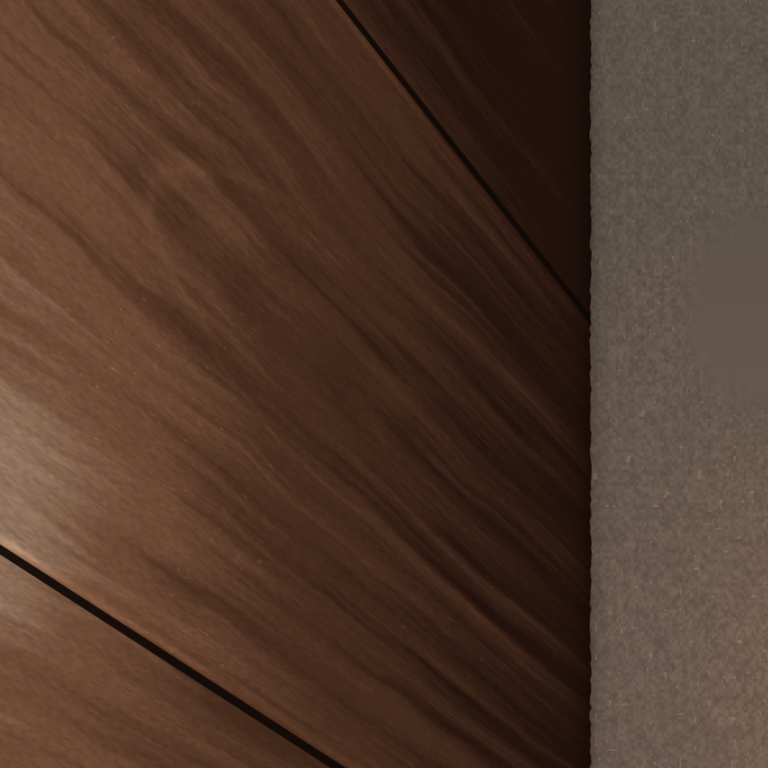
A WebGL 2 fragment shader for this texture:

```glsl
#version 300 es
precision highp float;
// Dark walnut planks running toward a far vanishing point, beside a grainy wall.
// Grain lives in (slope, distance) coordinates about that point, so seams, veins
// and arched growth rings converge together; light falls off from the left.
uniform vec2 u_resolution;
out vec4 fragColor;

const vec2 VANISH = vec2(2.035, -1.03);
const float WALL_X = 0.769;
const float SEAM_LOW = 0.646;
const float SEAM_HIGH = 1.274;
const float ARCH_DISTANCE = 2.59;

float hash(vec2 p) {
  return fract(sin(dot(p, vec2(127.1, 311.7))) * 43758.5453);
}

float noise(vec2 p) {
  vec2 i = floor(p), f = fract(p);
  f = f * f * (3.0 - 2.0 * f);
  return mix(mix(hash(i), hash(i + vec2(1, 0)), f.x),
             mix(hash(i + vec2(0, 1)), hash(i + vec2(1, 1)), f.x), f.y);
}

float fbm(vec2 p) {
  float sum = 0.0, amp = 0.5;
  for (int i = 0; i < 4; i++) {
    sum += amp * noise(p);
    p = p * 2.03 + 17.3;
    amp *= 0.5;
  }
  return sum;
}

float bell(float x, float width) {
  return exp(-x * x / (width * width));
}

// Soft window that is 1 between two distances
float span(float x, float from, float to) {
  return smoothstep(from - 0.04, from + 0.04, x) * (1.0 - smoothstep(to - 0.04, to + 0.04, x));
}

// Signed distance to the ray of a given slope through the vanishing point
float rayDistance(vec2 p, float slope) {
  return (p.y - VANISH.y - slope * (VANISH.x - p.x)) / sqrt(1.0 + slope * slope);
}

vec3 woodRamp(float t) {
  vec3 c = mix(vec3(0.135, 0.070, 0.045), vec3(0.27, 0.168, 0.112), smoothstep(0.0, 0.36, t));
  c = mix(c, vec3(0.42, 0.285, 0.205), smoothstep(0.32, 0.70, t));
  return mix(c, vec3(0.57, 0.455, 0.37), smoothstep(0.68, 1.05, t));
}

// Dark lines and bands of the grain; slope runs across it, along runs down it
float figure(float slope, float along) {
  float wave = fbm(vec2(slope * 9.0, along * 4.0)) - 0.47;
  float g = slope + 0.035 * wave;
  float streaks = fbm(vec2(g * 55.0, along * 2.5)) - 0.47;
  float fine = fbm(vec2(g * 190.0, along * 5.0)) - 0.47;
  float veins = 0.7 * bell(g - 1.095, 0.007) + 0.4 * bell(g - 1.165, 0.008)
              + 0.6 * bell(g - 0.883, 0.006) + 0.5 * bell(g - 0.806, 0.006);
  veins += 0.7 * bell(g - 1.075, 0.022) * span(along, 0.3, 0.62);
  veins += bell(g - 0.914, 0.006) * span(along, 0.61, 0.71);
  veins += bell(g - 1.055, 0.005) * span(along, 0.61, 0.77);
  // Arched growth rings
  float u = g - 0.985;
  float ring = along - 26.0 * u * u + 0.14 * wave;
  float zone = bell(u, 0.11) * span(along, -0.12, 0.5);
  float arches = 0.16 * sin(ring * 42.0) + 0.5 * bell(ring + 0.045, 0.03)
               - 0.35 * bell(ring, 0.014);
  return 0.42 * streaks + 0.22 * fine - 0.13 * veins - 0.17 * zone * arches;
}

vec3 wood(vec2 p, float px) {
  float slope = (p.y - VANISH.y) / (VANISH.x - p.x);
  float along = ARCH_DISTANCE - length(p - VANISH);
  float low = rayDistance(p, SEAM_LOW), high = rayDistance(p, SEAM_HIGH);
  // Light from the left, pooled low on the edge
  float glow = exp(-dot((p - vec2(0.0, 0.36)) / vec2(0.24, 0.2), (p - vec2(0.0, 0.36)) / vec2(0.24, 0.2)));
  float light = 0.72 - 0.88 * p.x + 0.28 * glow;
  light -= 0.10 * smoothstep(0.8, 1.0, p.y) * (1.0 - p.x);
  light -= 0.08 * smoothstep(-0.01, 0.02, high);
  light += figure(slope, along) * (0.75 + 0.3 * light);
  vec3 color = woodRamp(light);
  // Pores and pale flecks drawn out along the grain
  float pores = noise(vec2(slope * 520.0, along * 130.0)) - 0.5;
  float fleck = smoothstep(0.86, 0.98, noise(vec2(slope * 330.0, along * 75.0) + 41.0));
  float patchy = smoothstep(0.4, 0.65, fbm(p * 7.0));
  color *= 1.0 + 0.13 * pores + 0.3 * fleck * patchy;
  // Seams with lit bevels
  color *= 1.0 + 0.25 * bell(low - 0.012, 0.006) + 0.2 * bell(high + 0.008, 0.004);
  float gap = 1.0 - smoothstep(0.0055 - px, 0.0055 + px, abs(low));
  gap = max(gap, 1.0 - smoothstep(0.0035 - px, 0.0035 + px, abs(high)));
  color = mix(color, vec3(0.06, 0.032, 0.022), 0.92 * gap);
  // Contact shade against the wall
  return color * (1.0 - 0.4 * exp((p.x - WALL_X) / 0.018));
}

vec3 wall(vec2 p) {
  vec3 color = mix(vec3(0.41, 0.345, 0.30), vec3(0.365, 0.325, 0.285), smoothstep(0.1, 0.9, p.y));
  color += vec3(0.035, 0.018, 0.008) * smoothstep(0.85, 1.0, p.x) * (1.0 - smoothstep(0.1, 0.6, p.y));
  // Rough plaster, fading to a smooth spot at the right
  float spot = length((p - vec2(1.0, 0.60)) / vec2(0.11, 0.13));
  float rough = smoothstep(0.65, 1.25, spot);
  float grit = noise(p * vec2(300.0, 230.0)) + 0.6 * noise(p * 130.0) - 0.8;
  float glint = smoothstep(0.85, 0.99, noise(p * vec2(210.0, 170.0) + 9.0));
  color *= 1.0 + rough * (0.17 * grit + 0.22 * glint);
  return color * (1.0 - 0.22 * exp((WALL_X - p.x) / 0.012));
}

void main() {
  vec2 p = gl_FragCoord.xy / u_resolution;
  float px = 1.0 / u_resolution.y;
  float edge = WALL_X + 0.003 * (noise(vec2(p.y * 140.0, 3.0)) - 0.5);
  vec3 color = mix(wood(p, px), wall(p), smoothstep(edge - px, edge + px, p.x));
  fragColor = vec4(color, 1.0);
}
```
